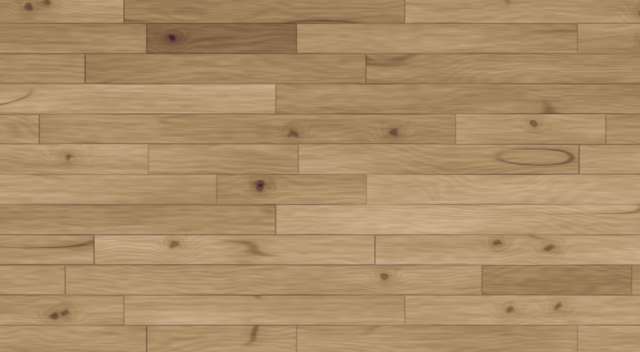
This texture is drawn by a WebGL 1 fragment shader. Its source:

```glsl
precision highp float;
uniform vec2 u_resolution;

float hash(vec2 p) {
  vec3 q = fract(p.xyx * 0.1031);
  q += dot(q, q.yzx + 33.33);
  return fract((q.x + q.y) * q.z);
}

float noise(vec2 p) {
  vec2 i = floor(p), f = fract(p);
  f *= f * (3.0 - 2.0 * f);
  return mix(mix(hash(i), hash(i + vec2(1, 0)), f.x),
             mix(hash(i + vec2(0, 1)), hash(i + 1.0), f.x), f.y);
}

// Sideways shift of each row, in row heights
float stagger(float row) {
  vec4 shifts = row < 4.0 ? vec4(-0.86, 4.86, -2.15, -5.14)
              : row < 8.0 ? vec4(15.11, 4.92, 7.18, -5.14)
              : vec4(-1.85, 15.97, -0.86, 4.86);
  return dot(shifts, step(abs(vec4(0, 1, 2, 3) - mod(row, 4.0)), vec4(0.5)));
}

vec3 oak(float tone) {
  return vec3(0.50, 0.38, 0.27) + tone * vec3(0.34, 0.345, 0.18)
       + tone * tone * vec3(0.0, 0.0, 0.16);
}

vec3 floorboards(vec2 q) {
  // Short, medium and long boards in turn along each row
  float row = floor(q.y);
  float along = q.x - stagger(row);
  float x = mod(along, 28.09);
  float start = x < 4.97 ? 0.0 : (x < 14.28 ? 4.97 : 14.28);
  float end = x < 4.97 ? 4.97 : (x < 14.28 ? 14.28 : 28.09);
  vec2 seed = vec2(row + 3.0, start + floor(along / 28.09) * 31.0 + 70.0);
  vec2 p = vec2(x - start, fract(q.y));
  vec2 grain = p + 90.0 * vec2(hash(seed), hash(seed + 7.0));

  // Board tone, darker towards the top, with a few dark short boards
  float tone = 0.55 + (hash(seed + 13.0) - 0.5) * 0.24 + (q.y / 11.66 - 0.5) * 0.18;
  tone -= 0.27 * step(x, 4.97) * step(abs(mod(row, 8.0) - 1.0), 0.5);

  // Growth rings, from straight to wavy
  float wild = hash(seed + 19.0);
  float flow = p.y + wild * (1.8 * noise(grain * vec2(0.25, 1.1))
             + 0.35 * noise(grain * vec2(1.1, 2.2)));

  // Knots pull the rings around them
  float core = 0.0;
  for (int i = 0; i < 2; i++) {
    vec2 k = seed + 23.0 + 11.0 * float(i);
    float present = step(0.66, hash(k));
    vec2 centre = vec2(mix(0.8, end - start - 0.8, hash(k + 3.0)), mix(0.25, 0.75, hash(k + 5.0)));
    vec2 d = (p - centre) * vec2(0.75, 1.0);
    d += 0.12 * (vec2(noise(grain * 5.0), noise(grain * 5.0 + 31.0)) - 0.5);
    float r = length(d);
    flow = mix(flow, r * 1.6, present * exp(-5.0 * r * r));
    core += present * (0.5 * smoothstep(0.17, 0.04, r) + 0.16 * smoothstep(0.5, 0.08, r));
  }
  float rings = sin(flow * 30.0 + 2.0 * noise(grain * vec2(0.7, 4.0)));
  tone += rings * mix(0.02, 0.06, noise(grain * vec2(0.3, 0.8) + 17.0));

  // Broad bands and fine pores
  tone += (noise(grain * vec2(0.2, 1.7)) - 0.5) * 0.26;
  tone += (noise(grain * vec2(0.6, 8.0)) - 0.5) * 0.15;
  tone += (noise(grain * vec2(2.5, 21.0)) - 0.5) * 0.17;

  // Dark mineral veins
  float vein = abs(noise(grain * vec2(0.35, 1.6) + 53.0) - 0.5);
  float patches = smoothstep(0.66, 0.9, noise(grain * vec2(0.3, 0.6) + 41.0));
  tone -= patches * (0.45 * smoothstep(0.05, 0.0, vein) + 0.12 * smoothstep(0.2, 0.0, vein));
  tone -= core;

  // Fine seams of uneven depth
  float rowEdge = min(p.y, 1.0 - p.y);
  float endEdge = min(p.x, end - start - p.x);
  float seam = smoothstep(0.045, 0.0, min(rowEdge, endEdge));
  float depth = 0.07 + 0.26 * noise(vec2(q.x * 0.4, row * 9.0));
  return oak(clamp(tone, -0.75, 1.05)) * (1.0 - depth * seam);
}

void main() {
  // Four samples per pixel smooth the edges
  vec3 colour = vec3(0.0);
  for (int i = 0; i < 4; i++) {
    vec2 jitter = vec2(mod(float(i), 2.0), floor(float(i) / 2.0)) * 0.5 - 0.25;
    vec2 uv = (gl_FragCoord.xy + jitter) / u_resolution;
    colour += floorboards(vec2(uv.x * 21.215, (1.0 - uv.y) * 11.66 + 0.226));
  }
  gl_FragColor = vec4(colour / 4.0, 1.0);
}
```
